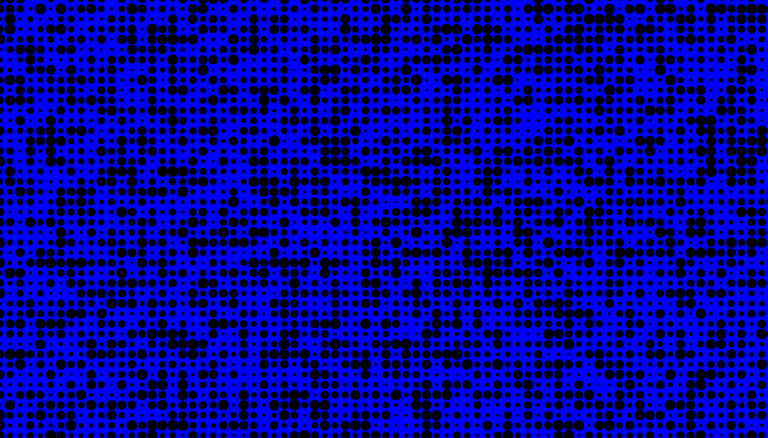
A WebGL 1 fragment shader for this pattern:

```glsl
precision highp float;
// Grid of black dots with random radii on a flat saturated blue ground.

uniform vec2 u_resolution;

#define COLUMNS 75.6             // dot pitches across the canvas width
#define GRID_SHIFT vec2(0.0, 0.24) // position of the first dot, in pitches
#define RADIUS_MIN 0.12          // in pitches
#define RADIUS_MAX 0.545         // above 0.5, so the largest dots merge
#define GROUND_COLOR vec3(0.0, 0.0, 1.0)
#define DOT_COLOR vec3(0.0)

float hash(vec2 p) {
    vec3 q = fract(p.xyx * vec3(0.1031, 0.1030, 0.0973));
    q += dot(q, q.yzx + 33.33);
    return fract((q.x + q.y) * q.z);
}

// Signed distance to the dot centred on a grid node
float dotDistance(vec2 p, vec2 node) {
    float radius = mix(RADIUS_MIN, RADIUS_MAX, hash(node + 17.0));
    return length(p - node) - radius;
}

// Nearest dot among the four nodes around p, so neighbours may overlap
float gridDistance(vec2 p) {
    vec2 corner = floor(p);
    float d = 1.0;
    for (int j = 0; j < 2; j++) {
        for (int i = 0; i < 2; i++) {
            d = min(d, dotDistance(p, corner + vec2(float(i), float(j))));
        }
    }
    return d;
}

void main() {
    // One pixel measured in grid pitches sets the edge softness
    float pixel = COLUMNS / u_resolution.x;
    vec2 p = gl_FragCoord.xy * pixel - GRID_SHIFT;

    float coverage = clamp(0.5 - gridDistance(p) / pixel, 0.0, 1.0);
    gl_FragColor = vec4(mix(GROUND_COLOR, DOT_COLOR, coverage), 1.0);
}
```
